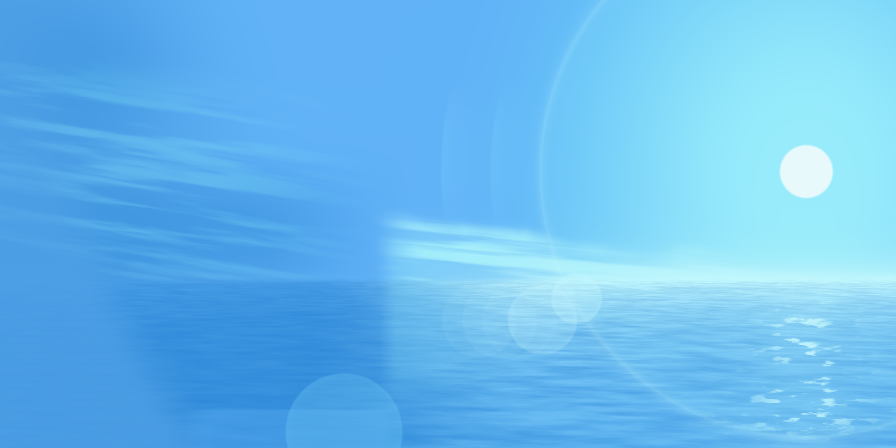
Write a WebGL 1 fragment shader that draws this background.

```glsl
precision highp float;
uniform vec2 u_resolution;

#define SUN vec2(1.80, 0.617)
#define SUN_RADIUS 0.059
#define HALO_RADIUS 0.594
#define HORIZON 0.375
#define DEEP_BLUE vec3(0.21, 0.56, 0.86)
#define SOFT_BLUE vec3(0.31, 0.63, 0.90)
#define SKY_BLUE vec3(0.38, 0.70, 0.97)
#define AQUA vec3(0.60, 0.93, 0.985)
#define FOAM vec3(0.80, 0.98, 0.99)
#define CLOUD vec3(0.43, 0.79, 0.95)

float hash(vec2 p) {
  return fract(sin(dot(p, vec2(127.1, 311.7))) * 43758.5453);
}

float noise(vec2 p) {
  vec2 cell = floor(p), f = fract(p);
  f = f * f * (3.0 - 2.0 * f);
  float low = mix(hash(cell), hash(cell + vec2(1.0, 0.0)), f.x);
  float high = mix(hash(cell + vec2(0.0, 1.0)), hash(cell + 1.0), f.x);
  return mix(low, high, f.y);
}

float fbm(vec2 p) {
  float sum = 0.0, weight = 0.5;
  for (int i = 0; i < 4; i++) {
    sum += weight * noise(p);
    p = p * 2.03 + 7.3;
    weight *= 0.5;
  }
  return sum / 0.9375;
}

// Soft two-sided window between lo and hi
float band(float v, float lo, float hi, float soft) {
  return smoothstep(lo - soft, lo + soft, v) * (1.0 - smoothstep(hi - soft, hi + soft, v));
}

float disc(vec2 p, vec2 center, float radius) {
  float edge = 1.5 / u_resolution.y;
  return 1.0 - smoothstep(-edge, edge, length(p - center) - radius);
}

// Lens disc with a slightly brighter rim
float flare(vec2 p, vec2 center, float radius) {
  float rim = exp(-abs(length(p - center) - radius) * 200.0);
  return disc(p, center, radius) * (0.8 + 0.4 * rim);
}

vec3 skyColor(vec2 p) {
  float sunDist = length((p - SUN) * vec2(1.0, 0.85));
  vec3 color = mix(SOFT_BLUE, SKY_BLUE, smoothstep(0.1, 0.75, p.x + 0.35 * (p.y - 0.6)));
  float shade = band(p.y, 0.36, 0.60, 0.10) * (1.0 - smoothstep(0.55, 0.95, p.x));
  color = mix(color, DEEP_BLUE, 0.55 * shade);
  color = mix(color, DEEP_BLUE, 0.45 * exp(-dot(p - vec2(0.2, 0.83), p - vec2(0.2, 0.83)) * 30.0));
  color = mix(color, vec3(0.40, 0.78, 0.97), 0.7 * smoothstep(0.85, 0.45, sunDist));
  color = mix(color, AQUA, 0.95 * smoothstep(0.66, 0.08, sunDist));

  // Slanted wisps on the left
  float slant = p.y + 0.16 * p.x;
  float wisps = smoothstep(0.44, 0.72, fbm(vec2(p.x * 3.0, slant * 34.0)));
  wisps *= band(slant, 0.44, 0.86, 0.08) * (1.0 - smoothstep(0.45, 0.9, p.x));
  color = mix(color, CLOUD, 0.55 * wisps);

  // Bright cloud bank tapering toward the right
  float top = 0.525 - 0.13 * (p.x - 0.85) + 0.05 * (fbm(vec2(p.x * 7.0, 3.0)) - 0.5);
  float bank = smoothstep(top + 0.018, top - 0.035, p.y) * smoothstep(0.82, 0.96, p.x);
  float streaks = fbm(vec2(p.x * 3.0 + 5.0, (p.y + 0.09 * p.x) * 48.0));
  color = mix(color, vec3(0.66, 0.94, 0.985), bank * (0.25 + 0.7 * smoothstep(0.3, 0.68, streaks)));
  float glow = exp(-abs(p.y - HORIZON) * 22.0) * smoothstep(0.8, 1.6, p.x);
  return mix(color, FOAM, 0.9 * glow);
}

vec3 seaColor(vec2 p) {
  float depth = HORIZON - p.y;
  float right = smoothstep(0.70, 1.25, p.x);
  vec3 color = mix(DEEP_BLUE, vec3(0.35, 0.69, 0.93), right);
  color = mix(color, SKY_BLUE, 0.35 * (1.0 - right) * exp(-depth * 14.0));
  color = mix(color, FOAM, right * 0.85 * exp(-depth * 11.0));

  // Ripples widen toward the viewer
  float rows = 36.0 * log(depth + 0.06);
  float ripple = fbm(vec2(p.x * 9.0 / (0.3 + depth * 2.0), rows)) - 0.5;
  color += ripple * vec3(0.20, 0.17, 0.08) * (0.35 + 0.65 * right);

  // Sun glitter column
  float column = exp(-pow((p.x - SUN.x) / (0.07 + 0.25 * depth), 2.0));
  float sparkle = smoothstep(0.56, 0.74, fbm(vec2(p.x * 26.0, p.y * 95.0)));
  float reach = band(p.y, 0.04, 0.32, 0.04);
  return mix(color, FOAM, column * (0.12 + 0.75 * sparkle * reach));
}

void main() {
  vec2 p = gl_FragCoord.xy / u_resolution.y;
  p.x *= 2.0 * u_resolution.y / u_resolution.x;
  vec3 color = mix(seaColor(min(p, vec2(2.0, HORIZON))), skyColor(p),
    smoothstep(HORIZON - 0.012, HORIZON + 0.008, p.y));

  // Pale veils on the left and beside the cloud bank
  float veilEdge = 0.12 + 0.34 * (1.0 - p.y) * (1.0 - p.y);
  float veil = 1.0 - smoothstep(veilEdge - 0.10, veilEdge + 0.06, p.x);
  color = mix(color, SOFT_BLUE, 0.75 * veil * smoothstep(0.95, 0.5, p.y));
  float panel = smoothstep(0.84, 0.89, p.x) * (1.0 - smoothstep(0.9, 1.25, p.x));
  color = mix(color, AQUA, 0.24 * panel * band(p.y, 0.14, 0.48, 0.07));
  float shelf = smoothstep(0.083, 0.088, p.y);
  color = mix(color, SKY_BLUE, 0.3 * (1.0 - shelf) * band(p.x, 0.43, 0.88, 0.04));

  // Halo and outer arcs around the sun
  float dist = length(p - SUN);
  color = mix(color, AQUA, 0.10 * disc(p, SUN, HALO_RADIUS));
  color = mix(color, FOAM, 0.20 * exp(-abs(dist - HALO_RADIUS) * 120.0));
  for (int i = 1; i < 3; i++) {
    float inside = dist - HALO_RADIUS - 0.11 * float(i);
    float arc = smoothstep(0.004, -0.002, inside) * exp(min(inside, 0.0) * 22.0);
    color = mix(color, AQUA, 0.13 * arc * band(p.y, 0.54, 0.76, 0.08));
  }

  // Lens discs
  for (int i = 0; i < 3; i++)
    color = mix(color, FOAM, 0.07 * flare(p, vec2(1.16 - 0.045 * float(i), 0.285), 0.083));
  color = mix(color, FOAM, 0.24 * flare(p, vec2(1.211, 0.286), 0.077));
  color = mix(color, FOAM, 0.32 * flare(p, vec2(1.287, 0.333), 0.056));
  color = mix(color, CLOUD, 0.36 * flare(p, vec2(0.768, 0.036), 0.13));

  color = mix(color, vec3(0.92, 0.98, 0.99), 0.97 * disc(p, SUN, SUN_RADIUS));
  gl_FragColor = vec4(clamp(color, 0.0, 1.0), 1.0);
}
```
